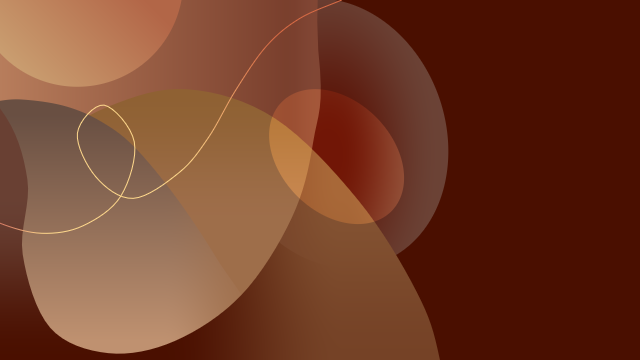
A Shadertoy shader for this background:

```glsl
// Catmull-Rom curve from b to c
vec2 curve(vec2 a, vec2 b, vec2 c, vec2 d, float t) {
    return b + 0.5 * t * (c - a + t * (2.0*a - 5.0*b + 4.0*c - d + t * (3.0*(b - c) + d - a)));
}

float segmentDist(vec2 p, vec2 a, vec2 b) {
    vec2 ab = b - a;
    return length(p - a - ab * clamp(dot(p - a, ab) / dot(ab, ab), 0.0, 1.0));
}

// Signed distance to a closed smooth outline
float blob(vec2 p, vec2 k[12]) {
    float d = 1e5, side = 1.0;
    vec2 a = k[0];
    for (int i = 0; i < 12; i++) {
        for (int j = 1; j <= 8; j++) {
            vec2 b = curve(k[(i + 11) % 12], k[i], k[(i + 1) % 12], k[(i + 2) % 12], float(j) / 8.0);
            d = min(d, segmentDist(p, a, b));
            if ((a.y > p.y) != (b.y > p.y) &&
                p.x < a.x + (p.y - a.y) * (b.x - a.x) / (b.y - a.y)) side = -side;
            a = b;
        }
    }
    return side * d;
}

// Approximate signed distance to a turned ellipse
float ellipse(vec2 p, vec2 radii, float angle) {
    float c = cos(angle), s = sin(angle);
    vec2 q = vec2(c * p.x + s * p.y, c * p.y - s * p.x) / radii;
    float k = length(q);
    return k * (k - 1.0) / max(length(q / radii), 1e-4);
}

float ribbonDist(vec2 p) {
    vec2 k[17] = vec2[17](
        vec2(101.9, 103.2), vec2(94.9, 100), vec2(83.3, 94.9), vec2(74.1, 87.3),
        vec2(65.5, 75), vec2(57.9, 61.8), vec2(49.8, 52.1), vec2(37, 44.9),
        vec2(26.6, 50.9), vec2(21.5, 63), vec2(28.9, 70.8), vec2(37.3, 60.6),
        vec2(33.6, 45.6), vec2(23.1, 37.3), vec2(11.6, 35.2), vec2(0, 38), vec2(-9.3, 43.3));
    float d = 1e5;
    vec2 a = k[1];
    for (int i = 1; i < 15; i++) {
        for (int j = 1; j <= 8; j++) {
            vec2 b = curve(k[i - 1], k[i], k[i + 1], k[i + 2], float(j) / 8.0);
            d = min(d, segmentDist(p, a, b));
            a = b;
        }
    }
    return d;
}

void mainImage(out vec4 fragColor, in vec2 fragCoord) {
    // The canvas is 100 units high
    float px = 100.0 / iResolution.y;
    vec2 p = fragCoord * px;

    // Coverage of the three large forms
    float body = blob(p, vec2[12](
        vec2(88.4, 86.1), vec2(87, 60.6), vec2(81, 39.4), vec2(67.1, 18.1),
        vec2(48.6, 5.3), vec2(30.1, 1.9), vec2(13.9, 9), vec2(6.3, 29.4),
        vec2(7.6, 50.2), vec2(0, 69.9), vec2(-21, 88), vec2(76.4, 160)));
    float hill = blob(p, vec2[12](
        vec2(0, 51.4), vec2(6.9, 57.2), vec2(30.1, 70.4), vec2(52.1, 75.2),
        vec2(76.4, 67.1), vec2(99.5, 44.4), vec2(115.7, 19), vec2(122.2, 0),
        vec2(126, -30), vec2(46, -62), vec2(-35, -39), vec2(-28, 24)));
    float shade = blob(p, vec2[12](
        vec2(-14, 68.8), vec2(0, 72), vec2(8.1, 72.2), vec2(18.5, 70.4),
        vec2(27.8, 66.4), vec2(37, 59.5), vec2(48.6, 45.6), vec2(60.2, 28.2),
        vec2(71.8, 7.4), vec2(76, -30), vec2(14, -62), vec2(-35, 7)));
    body = clamp(0.5 - body / px, 0.0, 1.0);
    hill = clamp(0.5 - hill / px, 0.0, 1.0);
    shade = clamp(0.5 - shade / px, 0.0, 1.0);

    // Ground and the smoky oval on the right
    vec3 ground = vec3(0.29, 0.06, 0.0);
    float oval = clamp(0.5 - ellipse(p - vec2(92.6, 63), vec2(38.2, 31), -1.219) / px, 0.0, 1.0);
    float smoke = smoothstep(3.0, 32.0, length((p - vec2(91, 57)) * vec2(1, 0.6)));
    vec3 col = mix(ground, mix(vec3(0.35, 0.07, 0.02), vec3(0.42, 0.26, 0.21), smoke), oval);

    // Hill and shade outside the body
    vec3 earth = mix(vec3(0.46, 0.26, 0.15), vec3(0.52, 0.33, 0.20), smoothstep(0.0, 50.0, p.y));
    col = mix(col, earth, hill * smoothstep(45.0, 95.0, p.x));
    vec3 dusk = mix(ground, vec3(0.41, 0.25, 0.20), smoothstep(0.0, 45.0, p.y));
    col = mix(col, dusk, shade * (1.0 - smoothstep(20.0, 60.0, p.x)));

    // Body with its own hill and shade tints
    vec3 clay = mix(vec3(0.72, 0.49, 0.36), vec3(0.47, 0.24, 0.17), clamp(p.x / 82.0, 0.0, 1.0));
    clay += 0.035 * smoothstep(78.0, 88.0, p.x);
    vec3 gold = mix(vec3(0.62, 0.43, 0.29), vec3(0.56, 0.38, 0.20), smoothstep(38.0, 75.0, p.y));
    vec3 taupe = mix(vec3(0.75, 0.57, 0.44), vec3(0.41, 0.31, 0.26), clamp((p.y - 5.0) / 63.0, 0.0, 1.0));
    vec3 inner = mix(clay, gold, hill);
    inner = mix(inner, taupe, shade * (1.0 - 0.9 * smoothstep(45.0, 72.0, p.x)));
    col = mix(col, inner, body);

    // Disc at the upper left
    float disc = clamp(0.5 - (length(p - vec2(21.5, 105.3)) - 29.4) / px, 0.0, 1.0);
    vec3 sun = mix(vec3(0.79, 0.62, 0.44), vec3(0.70, 0.40, 0.28), clamp((p.x + p.y - 85.0) / 55.0, 0.0, 1.0));
    col = mix(col, sun, disc);

    // Warm translucent egg
    float egg = clamp(0.5 - ellipse(p - vec2(93.5, 56.5), vec2(21.5, 15.5), -0.785) / px, 0.0, 1.0);
    vec3 lit = col * vec3(1.27, 1.24, 1.1) + vec3(0.06, 0.05, 0.04) * smoothstep(95.0, 113.0, p.x);
    col = mix(col, lit, egg);

    // Fine looping ribbon
    vec3 thread = mix(vec3(0.85, 0.50, 0.40), vec3(1.0, 0.85, 0.55), smoothstep(0.0, 14.0, p.x));
    thread = mix(thread, vec3(0.85, 0.42, 0.27), smoothstep(48.0, 78.0, p.x));
    col = mix(col, thread, clamp(0.5 + (0.14 - ribbonDist(p)) / px, 0.0, 1.0));

    fragColor = vec4(col, 1.0);
}
```
